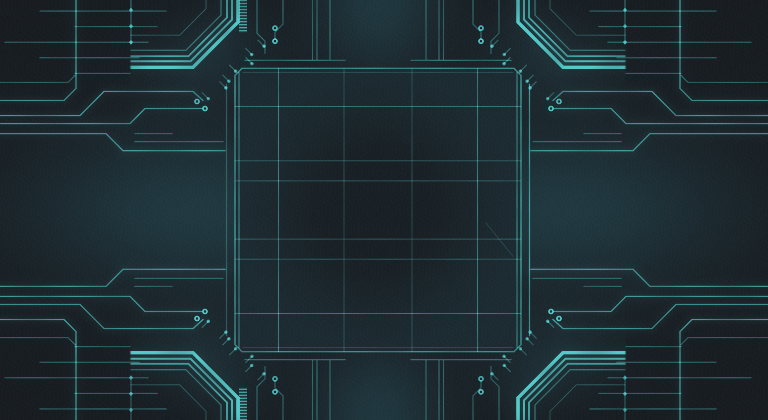
Write a WebGL 1 fragment shader that draws this background.

```glsl
precision highp float;
// Dark circuit board: a gridded central chip framed by mirrored glowing teal traces.
uniform vec2 u_resolution;

float px; // size of one pixel in board units

float hash(vec2 p) {
  return fract(sin(dot(p, vec2(12.99, 78.23))) * 43758.5);
}

float segment(vec2 p, vec2 a, vec2 b) {
  vec2 ab = b - a;
  return length(p - a - ab * clamp(dot(p - a, ab) / dot(ab, ab), 0.0, 1.0));
}

// Trace from the board edge at height yOut, stepping at 45 degrees to yIn
float trace(vec2 p, float yOut, float xBend, float yIn, float xEnd) {
  vec2 bend = vec2(xBend, yOut);
  vec2 inner = vec2(xBend - abs(yIn - yOut), yIn);
  float d = min(segment(p, vec2(400.0, yOut), bend), segment(p, bend, inner));
  return min(d, segment(p, inner, vec2(xEnd, yIn)));
}

float stroke(float d, float halfWidth) {
  return 1.0 - smoothstep(halfWidth - 0.5 * px, halfWidth + 0.5 * px, abs(d));
}

float ring(vec2 p, vec2 center) {
  return stroke(length(p - center) - 2.0, 0.8);
}

float blob(vec2 p, vec2 center, vec2 radius) {
  vec2 d = (p - center) / radius;
  return exp(-dot(d, d));
}

void main() {
  // Board units: 768 x 418, folded into one quadrant about the chip center
  px = 418.0 / u_resolution.y;
  vec2 p = (gl_FragCoord.xy / u_resolution - 0.5) * vec2(768.0, 418.0) + vec2(6.0, 0.0);
  vec2 q = abs(p);

  // Chip outline and chamfered corner bus
  float chip = max(max(q.x - 143.0, q.y - 141.0), (q.x + q.y - 277.0) * 0.707);
  float inside = 1.0 - smoothstep(-px, px, chip);
  float bus = min(min(q.x - 140.0, q.y - 142.0), (q.x + q.y - 327.0) * 0.707);
  float busEnd = 1.0 - smoothstep(246.0, 249.0, q.x);

  // Background haze
  float haze = 0.9 * blob(q, vec2(185.0, 0.0), vec2(165.0, 80.0));
  haze += 0.85 * blob(q, vec2(0.0, 205.0), vec2(65.0, 75.0));
  haze += 0.45 * blob(q, vec2(165.0, 150.0), vec2(65.0, 50.0));
  float chipHaze = 0.2 + 0.35 * smoothstep(0.3, 1.0, length(q / vec2(143.0, 141.0)));
  haze = mix(haze + 0.08, chipHaze, inside);
  vec3 color = mix(vec3(0.092, 0.104, 0.122), vec3(0.13, 0.225, 0.255), min(haze, 1.0));

  // Paper grain
  float weave = sin(p.x * 1.3 + p.y * 0.7 + 2.0 * sin(p.y * 0.31)) * sin(p.y * 1.1 - p.x * 0.4);
  color += 0.007 * weave + 0.012 * (hash(floor(p)) - 0.5);

  // Grid on the chip
  float grid = 0.55 * stroke(q.x - 99.5, 0.6) + 0.22 * stroke(q.x - 34.0, 0.6);
  grid += 0.5 * stroke(q.y - 103.0, 0.6);
  grid += 0.28 * (stroke(q.y - 49.0, 0.6) + stroke(q.y - 29.0, 0.6));
  float ink = grid * inside;
  ink += 0.2 * stroke(segment(p, vec2(108.0, -13.0), vec2(135.0, -46.0)), 0.5);

  // Chip frame
  ink += 0.65 * stroke(chip, 0.7);
  ink += 0.55 * stroke(segment(q, vec2(139.0, 0.0), vec2(139.0, 137.0)), 0.6);
  ink += 0.25 * stroke(segment(q, vec2(0.0, 137.0), vec2(135.0, 137.0)), 0.5);
  ink += (p.x > 0.0 ? 0.75 : 0.35) * stroke(segment(q, vec2(151.5, 0.0), vec2(151.5, 125.0)), 0.7);
  ink += 0.5 * stroke(segment(q, vec2(33.0, 149.0), vec2(133.0, 149.0)), 0.6);

  // Corner bus: one heavy line and thinner parallels
  float cable = stroke(bus, 1.7) + 0.8 * stroke(bus - 6.0, 1.0);
  cable += 0.75 * stroke(bus - 11.0, 0.9) + 0.5 * stroke(bus - 17.0, 0.6);
  cable += 0.35 * stroke(bus - 32.0, 0.5);
  ink += cable * busEnd;
  ink += 0.12 * exp(-abs(bus - 4.0) / 9.0) * busEnd;

  // Side traces
  float bright = trace(q, 109.0, 314.0, 121.0, 302.0);
  bright = min(bright, segment(q, vec2(302.0, 121.0), vec2(302.0, 215.0)));
  bright = min(bright, trace(q, 94.0, 298.0, 118.0, 185.0));
  bright = min(bright, segment(q, vec2(185.0, 118.0), vec2(175.0, 109.0)));
  bright = min(bright, trace(q, 86.0, 248.0, 101.0, 176.0));
  bright = min(bright, trace(q, 76.0, 272.0, 59.0, 153.0));
  ink += 0.65 * stroke(bright, 0.65) + 0.07 * exp(-bright / 4.0);
  float faint = segment(q, vec2(155.0, 68.0), vec2(243.0, 68.0));
  faint = min(faint, segment(q, vec2(206.0, 76.0), vec2(243.0, 76.0)));
  faint = min(faint, trace(q, 127.0, 310.0, 134.0, 303.0));
  faint = min(faint, segment(q, vec2(247.0, 165.0), vec2(247.0, 215.0)));

  // Corner stubs and upright traces
  for (int i = 0; i < 5; i++) {
    float n = float(i);
    float y = 136.0 + 15.5 * n;
    faint = min(faint, segment(q, vec2(248.0 - 9.0 * n, y), vec2(303.0 + 35.0 * mod(n, 3.0), y)));
    float x = 48.0 + 13.0 * min(n, 1.0) + 4.5 * max(n - 1.0, 0.0);
    if (i < 3) faint = min(faint, segment(q, vec2(x, 150.0), vec2(x, 215.0)));
  }
  faint = min(faint, trace(q.yx, 95.0, 185.0, 103.0, 170.0));
  faint = min(faint, trace(q.yx, 121.0, 176.0, 113.0, 156.0));
  ink += 0.42 * stroke(faint, 0.6);

  // Contacts, solder rings and dots scattered along the chip corner
  if (p.x < 0.0) ink += 0.8 * stroke(mod(q.y, 3.0) - 1.5, 0.8) * step(176.0, q.y) * stroke(q.x - 135.0, 4.0);
  ink += ring(q, vec2(173.0, 101.0)) + ring(q, vec2(181.0, 108.0));
  ink += ring(q, vec2(103.0, 168.0)) + ring(q, vec2(103.0, 181.0));
  for (int i = 0; i < 7; i++) {
    float n = float(i);
    vec2 pad = vec2(114.0 + 8.5 * n, 163.0 - 8.5 * n) + 5.0 * sin(n * vec2(2.3, 3.1));
    ink += 0.75 * stroke(length(q - pad), 1.7);
    ink += 0.4 * stroke(segment(q, pad, pad + vec2(6.0, 6.0)), 0.6);
    if (i < 3) ink += 0.7 * stroke(length(q - vec2(247.0, 167.0 + 16.0 * n)), 1.7);
  }

  // Uneven wear along the lines
  ink *= 0.88 + 0.12 * sin(p.x * 0.09 + 1.7 * sin(p.y * 0.07)) * sin(p.y * 0.11 + 1.0);
  color = mix(color, vec3(0.33, 0.79, 0.79), clamp(ink, 0.0, 1.0));
  gl_FragColor = vec4(color, 1.0);
}
```
